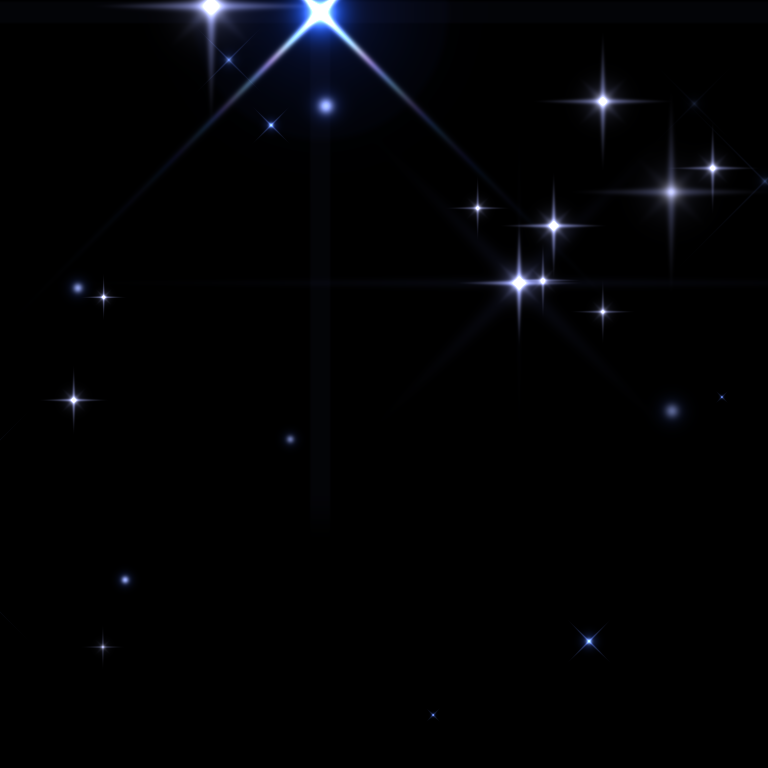
Give the GLSL for this background, as a Shadertoy shader.

```glsl
// Night sky of lens-flare stars: upright four-point sparkles, soft blue orbs
// and thin diagonal crosses, under one large blue flare with long beams.
// Every light is a sum of tapered Gaussian rays and round glows on black.

#define RAY_WIDTH 0.043
#define CORE_SIZE 0.105
#define CROSS_WIDTH 0.0013
#define BEAM_WIDTH 0.0048
#define BEAM_FADE 0.125
#define FLARE_POS vec2(0.417, 0.984)
#define HUB_POS vec2(0.676, 0.6315)
#define LAVENDER vec3(0.58, 0.61, 0.88)
#define WARM_GREY vec3(0.72, 0.70, 0.63)
#define DEEP_BLUE vec3(0.20, 0.34, 0.85)
#define HAZE vec3(0.012, 0.014, 0.028)

// Bright and faint sparkles: x, y, ray length, brightness
const vec4 BRIGHT[6] = vec4[6](
    vec4(0.275, 0.992, 0.155, 0.85), vec4(0.785, 0.868, 0.092, 0.78),
    vec4(0.721, 0.706, 0.070, 1.00), vec4(0.676, 0.6315, 0.083, 1.05),
    vec4(0.096, 0.479, 0.046, 0.88), vec4(0.928, 0.781, 0.061, 0.76));
const vec4 FAINT[6] = vec4[6](
    vec4(0.874, 0.750, 0.134, 0.46), vec4(0.622, 0.729, 0.043, 0.72),
    vec4(0.707, 0.635, 0.050, 0.72), vec4(0.785, 0.594, 0.043, 0.68),
    vec4(0.135, 0.613, 0.031, 0.85), vec4(0.134, 0.1575, 0.031, 0.46));

// Orbs: x, y, radius, brightness
const vec4 ORBS[5] = vec4[5](
    vec4(0.4245, 0.862, 0.0125, 0.95), vec4(0.1015, 0.625, 0.0080, 0.75),
    vec4(0.378, 0.428, 0.0065, 0.55), vec4(0.875, 0.465, 0.0115, 0.48),
    vec4(0.163, 0.245, 0.0062, 0.85));

// Diagonal crosses: x, y, arm extent, brightness
const vec4 CROSSES[8] = vec4[8](
    vec4(0.298, 0.922, 0.044, 0.50), vec4(0.353, 0.837, 0.025, 0.85),
    vec4(0.767, 0.165, 0.029, 1.00), vec4(0.940, 0.483, 0.008, 0.60),
    vec4(0.564, 0.069, 0.009, 0.65), vec4(0.904, 0.865, 0.055, 0.10),
    vec4(0.996, 0.764, 0.125, 0.20), vec4(-0.112, 0.315, 0.155, 0.75));

float glow(vec2 p, float radius) {
    return exp(-dot(p, p) / (radius * radius));
}

// Two-sided ray along x that thins and fades toward its ends
float ray(vec2 p, float reach, float width) {
    float taper = max(1.0 - abs(p.x) / reach, 0.0);
    float across = p.y / (width * (0.3 + 0.7 * taper));
    return taper * sqrt(taper) * exp(-across * across);
}

vec2 diagonal(vec2 p) {
    return vec2(p.x + p.y, p.y - p.x) * 0.70711;
}

float rayPair(vec2 p, float reach, float width) {
    return ray(p, reach, width) + ray(p.yx, reach, width);
}

vec3 sparkle(vec2 uv, vec4 star) {
    vec2 p = uv - star.xy;
    float size = star.z;
    vec3 coreColor = mix(WARM_GREY, vec3(0.82, 0.83, 0.90), smoothstep(0.4, 1.0, star.w));
    vec3 rayColor = mix(LAVENDER * 0.8, LAVENDER, star.w);
    float rays = rayPair(p, size, size * RAY_WIDTH);
    float spurs = rayPair(diagonal(p), size * 0.5, size * 0.06);
    vec3 light = rayColor * (0.85 * rays + 0.22 * spurs + 0.28 * glow(p, size * 0.26));
    return star.w * (light + coreColor * 0.75 * glow(p, size * CORE_SIZE));
}

vec3 orb(vec2 uv, vec4 o) {
    vec2 p = uv - o.xy;
    return o.w * (vec3(0.66, 0.70, 0.90) * glow(p, o.z * 0.72)
                + DEEP_BLUE * 0.32 * glow(p, o.z * 1.5));
}

vec3 cross4(vec2 uv, vec4 c) {
    vec2 p = uv - c.xy;
    float arms = rayPair(diagonal(p), c.z * 1.41421, CROSS_WIDTH);
    float center = min(c.z * 0.13, 0.0042);
    return c.w * (vec3(0.30, 0.39, 0.72) * 0.65 * arms
                + vec3(0.60, 0.75, 1.0) * 0.8 * glow(p, center)
                + DEEP_BLUE * 0.35 * glow(p, center * 2.6));
}

vec3 mainFlare(vec2 uv) {
    vec2 p = uv - FLARE_POS;
    float r = length(p);
    vec2 d = diagonal(p);
    // Long beams shift from pale near the center to blue far away
    float beams = rayPair(d, 0.62, BEAM_WIDTH) * exp(-r / BEAM_FADE);
    vec3 beamColor = mix(vec3(0.95, 1.0, 1.25), DEEP_BLUE, smoothstep(0.06, 0.30, r));
    vec3 fringe = 0.12 * cos(r * 75.0 + vec3(0.0, 2.1, 4.2));
    vec3 light = beams * (beamColor + fringe) * 1.25;
    light += vec3(0.035, 0.05, 0.09) * rayPair(d, 0.60, 0.008);
    // White center, blue bloom and wide dim halo
    light += vec3(0.85, 0.95, 1.0) * glow(p, 0.014);
    light += vec3(0.10, 0.34, 0.95) * glow(p, 0.031);
    light += vec3(0.025, 0.055, 0.17) * exp(-r * r / 0.010);
    light += vec3(0.004, 0.007, 0.022) * smoothstep(0.172, 0.160, r);
    // Faint upright and level bands
    float upright = smoothstep(0.015, 0.011, abs(p.x)) * smoothstep(0.29, 0.36, uv.y);
    float level = smoothstep(0.016, 0.012, abs(p.y));
    return light + HAZE * (upright + level);
}

// Wide, dim streaks around the busiest sparkle
vec3 hubStreaks(vec2 uv) {
    vec2 p = uv - HUB_POS;
    float streaks = ray(p, 0.64, 0.007) * 2.2 + ray(p.yx, 0.22, 0.004);
    return HAZE * (streaks + 2.4 * rayPair(diagonal(p), 0.28, 0.013));
}

void mainImage(out vec4 fragColor, in vec2 fragCoord) {
    vec2 uv = fragCoord / iResolution.xy;
    vec3 color = mainFlare(uv) + hubStreaks(uv);
    for (int i = 0; i < 6; i++) color += sparkle(uv, BRIGHT[i]) + sparkle(uv, FAINT[i]);
    for (int i = 0; i < 5; i++) color += orb(uv, ORBS[i]);
    for (int i = 0; i < 8; i++) color += cross4(uv, CROSSES[i]);
    fragColor = vec4(clamp(color, 0.0, 1.0), 1.0);
}
```
